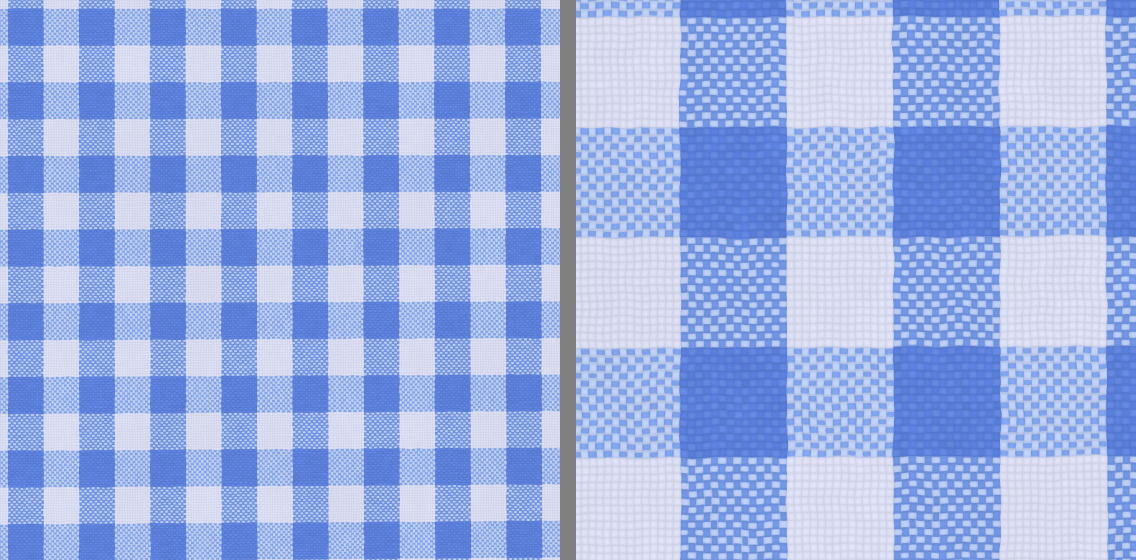
Left, the full canvas; right, a detail of the centre.
This texture is drawn by a Shadertoy shader. Its source:

```glsl
// Blue and white gingham cloth: plain weave of dyed and undyed threads.

const vec2  PERIOD       = vec2(0.1270, 0.1311);  // one check, in canvas units
const vec2  STRIPE_START = vec2(0.0143, 0.0156);  // first blue stripe, from left and top
const vec2  KEYSTONE     = vec2(-0.003, 0.007);   // slight stretch of the cloth
const float STRIPE_WIDTH = 0.505;                 // blue part of a check
const float THREADS      = 28.0;                  // threads per check
const float WARP_BIAS    = 0.15;                  // how far the warp covers the weft
const float BIAS_VARIES  = 0.35;
const float FLOAT_LENGTH = 0.40;                  // stretches each float along its thread
const float SOFTNESS     = 0.30;                  // blur between upper and lower thread
const float BLEED        = 0.23;                  // lower thread showing through
const float RELIEF       = 0.10;                  // rounding of the threads
const float SLUB         = 0.08;                  // uneven tone along a thread
const float WOBBLE       = 0.35;                  // sideways drift, in threads
const float MOTTLE       = 0.018;                 // broad unevenness of the cloth
const int   SAMPLES      = 3;                     // supersampling per axis
const vec3  WHITE_YARN   = vec3(0.848, 0.860, 0.937);
const vec3  WARP_BLUE    = vec3(0.325, 0.468, 0.835);
const vec3  WEFT_BLUE    = vec3(0.400, 0.535, 0.868);
const vec3  MIXED_TINT   = vec3(-0.010, 0.016, 0.020);  // where blue crosses white

// Random gradient in -1..1 for a lattice point
vec2 hashGradient(vec2 p) {
    vec3 q = fract(vec3(p.xyx) * vec3(0.1031, 0.1030, 0.0973));
    q += dot(q, q.yzx + 33.33);
    return fract((q.xx + q.yz) * q.zy) * 2.0 - 1.0;
}

// Gradient noise, about -0.7..0.7
float gradientNoise(vec2 p) {
    vec2 i = floor(p), f = p - i;
    vec2 w = f * f * f * (f * (f * 6.0 - 15.0) + 10.0);
    vec2 e = vec2(0.0, 1.0);
    float a = dot(hashGradient(i), f);
    float b = dot(hashGradient(i + e.yx), f - e.yx);
    float c = dot(hashGradient(i + e.xy), f - e.xy);
    float d = dot(hashGradient(i + e.yy), f - e.yy);
    return mix(mix(a, b, w.x), mix(c, d, w.x), w.y);
}

// 1 for a dyed thread, 0 for an undyed one
float isDyed(float thread) {
    return step(fract((thread + 0.5) / THREADS), STRIPE_WIDTH);
}

vec3 clothColor(vec2 p) {
    // Thread coordinates, measured from the top left
    vec2 q = vec2(p.x, 1.0 - p.y);
    q *= 1.0 + KEYSTONE * (q.yx - 0.5);
    vec2 t = (q - STRIPE_START) / PERIOD * THREADS;
    t += WOBBLE * vec2(gradientNoise(q * vec2(24.0, 61.0)),
                       gradientNoise(q * vec2(61.0, 24.0) + 71.0));
    vec2 thread = floor(t);

    // Uneven spinning: tone changes slowly along each thread
    float warpSlub = gradientNoise(vec2(thread.x * 0.73 + 100.3, t.y * 0.17));
    float weftSlub = gradientNoise(vec2(t.x * 0.17, thread.y * 0.73 + 200.3));
    vec2 dyed = vec2(isDyed(thread.x), isDyed(thread.y));
    vec2 tone = 1.0 + SLUB * vec2(warpSlub, weftSlub) * (0.3 + 0.7 * dyed);
    vec3 warp = mix(WHITE_YARN, WARP_BLUE, dyed.x) * tone.x;
    vec3 weft = mix(WHITE_YARN, WEFT_BLUE, dyed.y) * tone.y;

    // Over and under: the sign of the product alternates from cell to cell
    vec2 s = sin(3.14159 * t);
    float weave = s.x * s.y;
    float bias = WARP_BIAS + BIAS_VARIES * (warpSlub - weftSlub)
               + FLOAT_LENGTH * (abs(s.x) - abs(s.y));
    float warpOnTop = smoothstep(-SOFTNESS, SOFTNESS, weave + bias);
    vec3 color = mix(weft, warp, mix(BLEED, 1.0 - BLEED, warpOnTop));
    color += MIXED_TINT * abs(dyed.x - dyed.y);

    // Rounded threads and broad tone
    color *= 1.0 + RELIEF * (sqrt(abs(weave)) - 0.6);
    return color * (1.0 + MOTTLE * gradientNoise(q * 5.0 + 31.0));
}

void mainImage(out vec4 fragColor, in vec2 fragCoord) {
    // Average a grid of samples to smooth the fine threads
    vec3 sum = vec3(0.0);
    for (int y = 0; y < SAMPLES; y++) {
        for (int x = 0; x < SAMPLES; x++) {
            vec2 offset = (vec2(x, y) + 0.5) / float(SAMPLES) - 0.5;
            sum += clothColor((fragCoord + offset) / iResolution.xy);
        }
    }
    fragColor = vec4(sum / float(SAMPLES * SAMPLES), 1.0);
}
```
